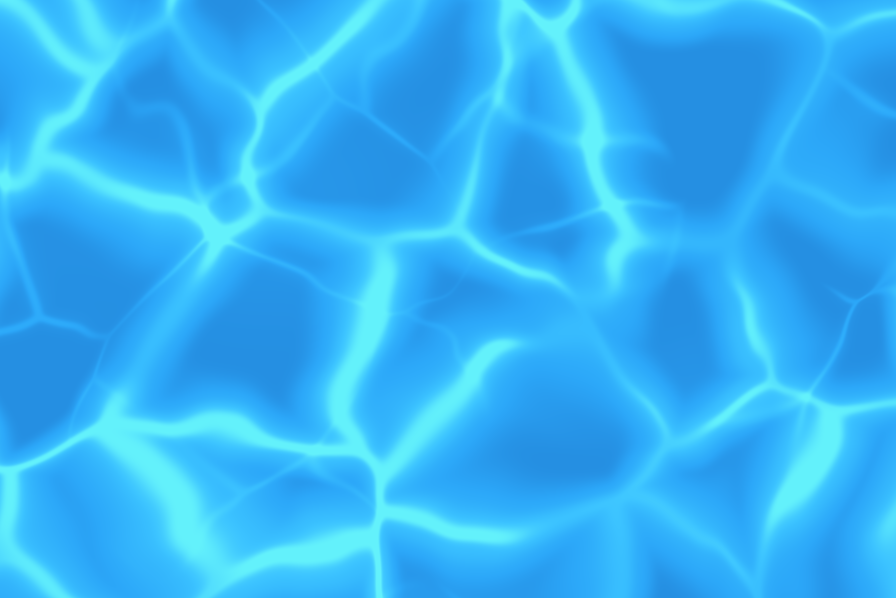
Reproduce this texture procedurally as a Shadertoy shader.

```glsl
// Sunlit pool water: glowing caustic ribbons over soft blue cells.
// Ribbons follow the borders of a warped, softened Voronoi web, with noise
// varying their width and strength; a second, thinner web adds faint strands.

vec2 hash2(vec2 p) {
    vec2 q = vec2(dot(p, vec2(127.1, 311.7)), dot(p, vec2(269.5, 183.3)));
    return fract(sin(q) * 43758.55);
}

// Smooth value noise, two independent channels in 0..1
vec2 noise2(vec2 p) {
    vec2 i = floor(p), f = fract(p);
    f = f * f * f * (f * (f * 6.0 - 15.0) + 10.0);
    vec2 low = mix(hash2(i), hash2(i + vec2(1, 0)), f.x);
    vec2 high = mix(hash2(i + vec2(0, 1)), hash2(i + vec2(1, 1)), f.x);
    return mix(low, high, f.y);
}

// Bend the web: broad curves plus small kinks
vec2 warp(vec2 p) {
    p += 0.55 * (noise2(p * 1.1 + 7.0) - 0.5);
    return p + 0.16 * (noise2(p * 3.1 + 19.0) - 0.5);
}

// Soft distance to the nearest cell border: 0 on it, growing inwards.
// Compares the strongest site with the sum of all the others.
float borderDistance(vec2 p, float sharpness) {
    vec2 cell = floor(p);
    float best = 0.0, rest = 1e-20;
    for (int y = -2; y <= 2; y++)
    for (int x = -2; x <= 2; x++) {
        vec2 id = cell + vec2(x, y);
        vec2 toSite = id + 0.08 + 0.84 * hash2(id) - p;
        float weight = exp(-sharpness * dot(toSite, toSite));
        rest += min(weight, best);
        best = max(weight, best);
    }
    return max(log(best / rest) / sharpness, 0.0);
}

// Bell-shaped ribbon around a border
float ribbon(float dist, float width) {
    return exp(-dist * dist / (width * width));
}

// Deep blue to pale cyan
vec3 waterColor(float light) {
    vec3 color = mix(vec3(0.145, 0.56, 0.885), vec3(0.17, 0.655, 0.975),
                     smoothstep(0.0, 0.28, light));
    color = mix(color, vec3(0.23, 0.76, 1.0), smoothstep(0.2, 0.6, light));
    return mix(color, vec3(0.39, 0.945, 0.985), smoothstep(0.5, 1.0, light));
}

void mainImage(out vec4 fragColor, in vec2 fragCoord) {
    vec2 uv = fragCoord / iResolution.y;
    vec2 p = uv * 3.1 + vec2(3.0, 8.0);

    // Cell bodies: dark in the middle, lighter towards the web
    float mainDist = borderDistance(warp(p), 24.0);
    vec2 cloud = noise2(p * 0.9 + 31.0);
    float light = 0.40 - 0.36 * smoothstep(0.0, 0.65, mainDist);
    light += 0.22 * (cloud.x - 0.5);

    // Main ribbons: a core of varying width inside a wide halo
    vec2 vary = noise2(p * 1.5 + 53.0);
    float strength = smoothstep(0.15, 0.75, vary.x);
    float width = mix(0.05, 0.19, vary.y * vary.y);
    light += mix(0.12, 0.48, strength) * ribbon(mainDist, width);
    light += 0.16 * strength * ribbon(mainDist, 0.3);

    // Thin secondary strands, fading in and out
    vec2 q = warp(mat2(0.8, 0.6, -0.6, 0.8) * p * 1.15 + 71.0);
    float thinDist = borderDistance(q, 40.0);
    float fade = smoothstep(0.35, 0.85, noise2(p * 1.3 + 97.0).x);
    light += fade * (0.2 * ribbon(thinDist, 0.06) + 0.08 * ribbon(thinDist, 0.22));

    fragColor = vec4(waterColor(clamp(light, 0.0, 1.0)), 1.0);
}
```
